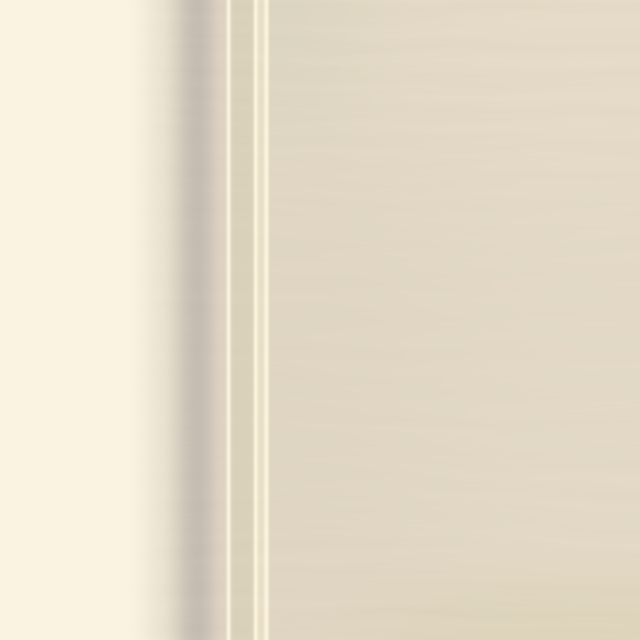
A Shadertoy shader for this texture:

```glsl
// Cream board with a soft vertical shadow, three bright beads and a faintly grained beige panel.
#define SHADOW_X 0.311
#define BEAD_A 0.3573
#define BEAD_B 0.3995
#define BEAD_C 0.4160
#define BEAD_WIDTH 0.0031
#define PANEL_X 0.4205
#define GRAIN_AMOUNT 0.0065
#define CREAM vec3(0.982, 0.953, 0.886)
#define SHADOW vec3(0.768, 0.742, 0.694)
#define BEIGE vec3(0.882, 0.842, 0.770)
#define BEAD vec3(0.988, 0.960, 0.875)

// Long horizontal fibres: layered sines bent by slow waves.
float grain(vec2 p) {
    float bend = 0.006 * sin(p.x * 7.0 + p.y * 5.0) + 0.003 * sin(p.x * 19.0 - p.y * 23.0);
    float y = p.y + bend + 0.012 * p.x;
    float sum = 0.0, weight = 0.5, freq = 118.0;
    for (int i = 0; i < 5; i++) {
        float k = float(i);
        float drift = sin(p.x * (5.0 + 3.0 * k) + y * (11.0 + 7.0 * k) + k * 2.4);
        sum += weight * sin(y * freq + 1.3 * drift + k * 1.7) * (0.65 + 0.35 * drift);
        freq *= 1.57;
        weight *= 0.66;
    }
    return sum;
}

// Soft vertical line centred on c.
float bead(float x, float c, float aa) {
    float d = (x - c) / (BEAD_WIDTH + 0.3 * aa);
    return exp(-d * d);
}

// Cream falling into the shadow, then rising to the pinkish edge.
vec3 boardColor(float x) {
    vec3 c = mix(CREAM, vec3(0.905, 0.872, 0.802), smoothstep(0.195, 0.276, x));
    c = mix(c, SHADOW, smoothstep(0.253, SHADOW_X - 0.004, x));
    return mix(c, vec3(0.868, 0.822, 0.762), smoothstep(SHADOW_X, 0.349, x));
}

vec3 panelColor(vec2 p) {
    vec3 c = BEIGE + vec3(0.008, 0.010, 0.006) * smoothstep(0.5, 1.0, p.y);
    c += vec3(0.012) * (smoothstep(0.42, 0.95, p.x) - 0.55);
    // Green-grey tint at the upper left and olive warmth along the bottom.
    c -= vec3(0.020, 0.010, 0.014) * smoothstep(0.65, 1.0, p.y) * (1.0 - smoothstep(0.42, 0.65, p.x));
    c -= vec3(0.020, 0.016, 0.044) * smoothstep(0.17, 0.0, p.y) * smoothstep(0.38, 0.9, p.x);
    return c;
}

void mainImage(out vec4 fragColor, in vec2 fragCoord) {
    vec2 p = fragCoord / iResolution.xy;
    float aa = 1.0 / iResolution.x;

    // Base surfaces from left to right.
    vec3 col = boardColor(p.x);
    vec3 groove = vec3(0.855, 0.820, 0.732);
    vec3 inset = vec3(0.910, 0.872, 0.782);
    col = mix(col, groove, smoothstep(-aa, aa, p.x - BEAD_A));
    col = mix(col, inset, smoothstep(-aa, aa, p.x - BEAD_B));
    col = mix(col, panelColor(p), smoothstep(-aa, aa, p.x - PANEL_X));

    // Grain is faint on the cream and calmer at mid height.
    float side = mix(0.25, 1.0, smoothstep(0.18, 0.31, p.x));
    float calm = mix(0.55, 1.15, smoothstep(0.08, 0.45, abs(p.y - 0.47)));
    col += GRAIN_AMOUNT * side * calm * grain(p) * vec3(1.0, 1.0, 1.1);

    // Bright beads.
    float lines = max(bead(p.x, BEAD_A, aa), max(bead(p.x, BEAD_B, aa), bead(p.x, BEAD_C, aa)));
    col = mix(col, BEAD, 0.95 * lines);

    fragColor = vec4(clamp(col, 0.0, 1.0), 1.0);
}
```
